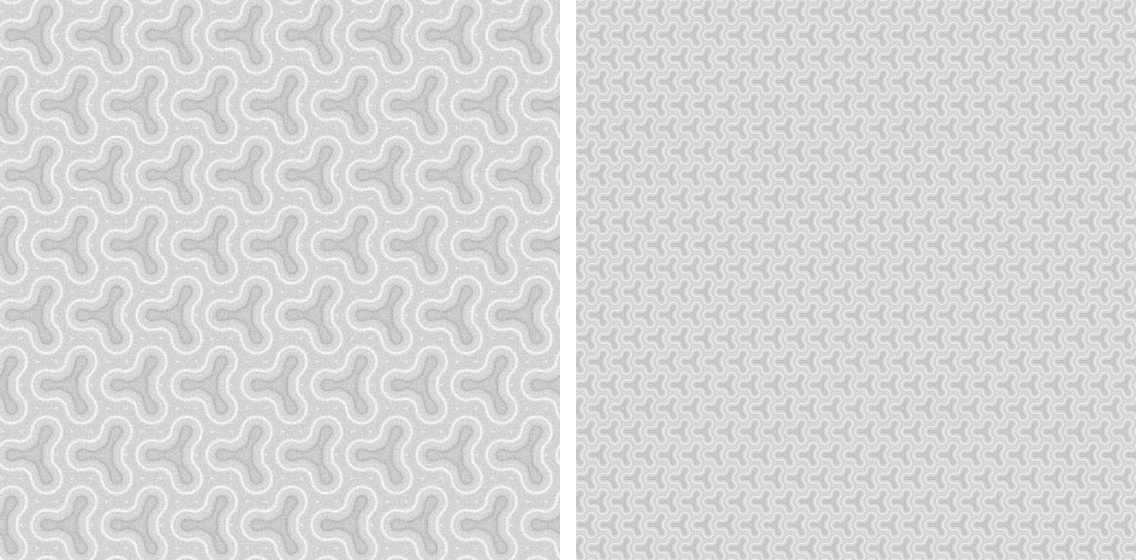
Left: one tile. Right: repeated 3 by 3.
This pattern is drawn by a three.js fragment shader. Its source:

```glsl
// Pale grey relief of three-armed rounded cells in staggered rows, each ringed by soft bands.
// A smooth union of three arms gives a distance for each cell; the nearest one drives
// the tone bands. Wrapping gradient noise adds a fine grain.
varying vec2 vUv;

const float REPEATS = 8.0;          // cells across and rows up (even, so the stagger wraps)
const float ARM_NECK = 0.050;       // half width of an arm at the hub
const float ARM_KNOB = 0.085;       // radius of the arm tip
const float ARM_BLEND = 0.13;       // rounding between arms
const float SOFT = 0.012;           // half width of band edges
const float BAND_END = 0.078;       // distance where the inner band drops
const float RIDGE_AT = 0.127;       // distance of the bright ridge
const float RIDGE_WIDTH = 0.023;
const float RIM_WIDTH = 0.030;      // dark line along the inner edge
const float FLECK_START = 0.336;    // gap between tips that shows a light fleck
const float FLECK_FULL = 0.354;
const float GRAIN_CELLS = 256.0;
const float GRAIN_AMOUNT = 0.075;

const float CORE_TONE = 0.800;
const float RIM_TONE = 0.735;
const float BAND_LOW_TONE = 0.825;
const float BAND_HIGH_TONE = 0.860;
const float GROUND_TONE = 0.832;
const float RIDGE_TONE = 0.955;
const float FLECK_TONE = 0.92;

// Tips of the three arms, relative to the hub
const vec2 TIP_LEFT = vec2(-0.3333, 0.0);
const vec2 TIP_UP = vec2(0.1667, 0.3333);
const vec2 TIP_DOWN = vec2(0.1667, -0.3333);

float smoothMin(float a, float b, float k) {
  float h = max(k - abs(a - b), 0.0) / k;
  return min(a, b) - 0.25 * k * h * h;
}

// Distance to an arm that swells into a knob at its tip
float armDistance(vec2 p, vec2 tip) {
  float t = clamp(dot(p, tip) / dot(tip, tip), 0.0, 1.0);
  return length(p - tip * t) - mix(ARM_NECK, ARM_KNOB, smoothstep(0.45, 1.0, t));
}

float cellDistance(vec2 p) {
  float right = smoothMin(armDistance(p, TIP_UP), armDistance(p, TIP_DOWN), ARM_BLEND);
  return smoothMin(right, armDistance(p, TIP_LEFT), ARM_BLEND);
}

float tipDistance(vec2 p) {
  return min(length(p - TIP_LEFT), min(length(p - TIP_UP), length(p - TIP_DOWN)));
}

vec2 gradientAt(vec2 cell, float period) {
  vec3 q = fract(mod(cell, period).xyx * vec3(0.1031, 0.1030, 0.0973));
  q += dot(q, q.yzx + 33.33);
  float angle = 6.28318 * fract((q.x + q.y) * q.z);
  return vec2(cos(angle), sin(angle));
}

// Gradient noise that wraps after a whole number of cells
float gradientNoise(vec2 p, float period) {
  vec2 i = floor(p);
  vec2 f = fract(p);
  vec2 u = f * f * f * (f * (f * 6.0 - 15.0) + 10.0);
  vec2 e = vec2(1.0, 0.0);
  float a = dot(gradientAt(i, period), f);
  float b = dot(gradientAt(i + e.xy, period), f - e.xy);
  float c = dot(gradientAt(i + e.yx, period), f - e.yx);
  float d = dot(gradientAt(i + e.xx, period), f - e.xx);
  return mix(mix(a, b, u.x), mix(c, d, u.x), u.y);
}

// Tone of the bands, from the core outwards
float bandTone(float d) {
  float rim = exp(-pow(d / RIM_WIDTH, 2.0));
  float core = mix(CORE_TONE, RIM_TONE, rim);
  float band = mix(BAND_LOW_TONE, BAND_HIGH_TONE, smoothstep(0.0, BAND_END, d));
  float tone = mix(core, band, smoothstep(-SOFT, SOFT, d - 0.006));
  tone = mix(tone, GROUND_TONE, smoothstep(-SOFT, SOFT, d - BAND_END));
  float ridge = exp(-pow((d - RIDGE_AT) / RIDGE_WIDTH, 2.0));
  return mix(tone, RIDGE_TONE, ridge);
}

void main() {
  vec2 grid = vUv * REPEATS;
  float shape = 10.0;
  float tips = 10.0;

  // Nearest cell among staggered neighbours
  for (int j = -1; j <= 1; j++) {
    float row = floor(grid.y) + float(j);
    float shift = 0.5 * mod(row, 2.0);
    for (int i = -1; i <= 1; i++) {
      float column = floor(grid.x - shift + 0.5) + float(i);
      vec2 p = grid - vec2(column + shift, row + 0.5);
      shape = min(shape, cellDistance(p));
      tips = min(tips, tipDistance(p));
    }
  }

  float tone = bandTone(shape);

  // Light flecks in the gaps between tips
  float fleck = smoothstep(FLECK_START, FLECK_FULL, tips) * smoothstep(0.14, 0.17, shape);
  tone = mix(tone, FLECK_TONE, fleck);

  // Fine grain
  tone += GRAIN_AMOUNT * gradientNoise(vUv * GRAIN_CELLS, GRAIN_CELLS);

  gl_FragColor = vec4(vec3(tone), 1.0);
}
```
